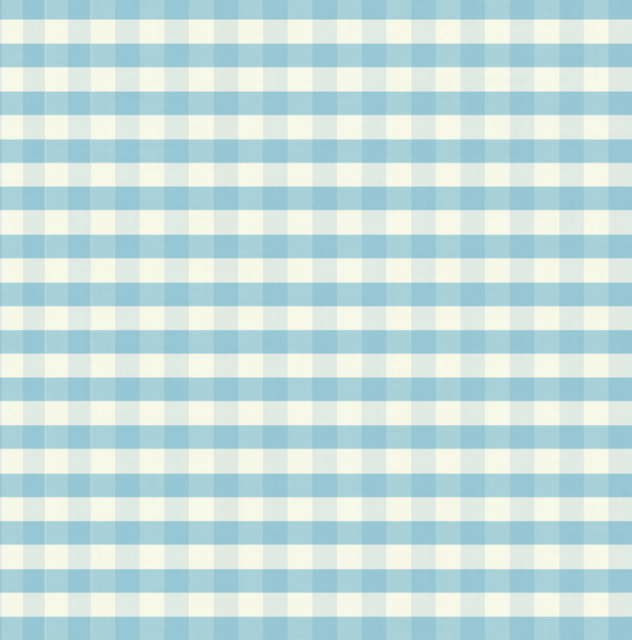
This pattern is drawn by a Shadertoy shader. Its source:

```glsl
// Woven gingham cloth: strong blue rows crossed by faint grey-blue columns on cream.

const vec3 CREAM      = vec3(0.967, 0.972, 0.910);
const vec3 PALE       = vec3(0.880, 0.920, 0.890);
const vec3 BLUE_LIGHT = vec3(0.660, 0.818, 0.848);
const vec3 BLUE_DEEP  = vec3(0.592, 0.776, 0.832);

const vec2  PERIOD       = vec2(0.0781, 0.0746); // column and row spacing
const vec2  FIRST_CENTRE = vec2(0.0452, 0.0120); // from the top left
const vec2  BAND_SHARE   = vec2(0.497, 0.492);   // band width over spacing
const vec2  JITTER       = vec2(0.006, 0.016);   // wander of each band
const float EDGE         = 0.0016;               // softness of band edges
const float SQUEEZE      = 0.0162;               // crowding of the left columns
const float SQUEEZE_END  = 0.201;
const vec2  THREADS      = vec2(228.0, 230.0);
const float THREAD_DEPTH = 0.007;
const float GRAIN        = 0.010;
const float SLUB_WIDTH   = 0.0016;
const float SLUB_GAIN    = 0.22;

float hash(vec2 p) {
    return fract(sin(dot(p, vec2(127.1, 311.7))) * 43758.5453);
}

float noise(vec2 p) {
    vec2 cell = floor(p), f = fract(p);
    f = f * f * (3.0 - 2.0 * f);
    float low  = mix(hash(cell), hash(cell + vec2(1, 0)), f.x);
    float high = mix(hash(cell + vec2(0, 1)), hash(cell + vec2(1, 1)), f.x);
    return mix(low, high, f.y);
}

// Soft coverage of repeated bands along one axis, each slightly displaced.
float bands(float x, float first, float period, float share, float jitter,
            float seed, float edge) {
    float t = (x - first) / period + 0.5;
    float shift = (hash(vec2(floor(t), seed)) - 0.5) * jitter;
    float dist = (abs(fract(t) - 0.5 - shift) - 0.5 * share) * period;
    return 1.0 - smoothstep(-edge, edge, dist);
}

// The leftmost columns stand closer together than the rest.
float squeezeLeft(float x) {
    float k = max(1.0 - x / SQUEEZE_END, 0.0);
    return x - SQUEEZE * k * k;
}

// Thin pale yarns beside the first two columns.
float slubs(float x) {
    float amount = 0.0;
    for (int i = 0; i < 2; i++) {
        float d = (x - 0.0715 - 0.0725 * float(i)) / SLUB_WIDTH;
        amount += exp(-d * d);
    }
    return amount;
}

// Fine thread ribs and uneven dye, centred on zero.
float weave(vec2 p, vec2 pixel) {
    vec2 visible = 1.0 - smoothstep(0.25, 0.6, THREADS * pixel);
    vec2 ribs = sin(6.28318 * THREADS * p) * visible;
    float grain = noise(p * THREADS) - 0.5;
    float streak = noise(p * vec2(140.0, 9.0)) + noise(p * vec2(9.0, 140.0)) - 1.0;
    return THREAD_DEPTH * 0.5 * (ribs.x + ribs.y) + GRAIN * (grain + 0.6 * streak);
}

void mainImage(out vec4 fragColor, in vec2 fragCoord) {
    vec2 pixel = 1.0 / iResolution.xy;
    vec2 p = fragCoord * pixel;
    p.y = 1.0 - p.y;
    vec2 edge = max(vec2(EDGE), pixel);

    // Crossing bands
    float column = bands(squeezeLeft(p.x), FIRST_CENTRE.x, PERIOD.x, BAND_SHARE.x,
                         JITTER.x, 3.0, edge.x);
    float row = bands(p.y, FIRST_CENTRE.y, PERIOD.y, BAND_SHARE.y,
                      JITTER.y, 8.0, edge.y);

    vec3 ground = mix(CREAM, PALE, column);
    vec3 stripe = mix(BLUE_LIGHT, BLUE_DEEP, column);
    vec3 colour = mix(ground, stripe, row);

    // Cloth texture
    colour = mix(colour, CREAM, SLUB_GAIN * slubs(p.x));
    colour += weave(p, pixel);

    fragColor = vec4(clamp(colour, 0.0, 1.0), 1.0);
}
```
